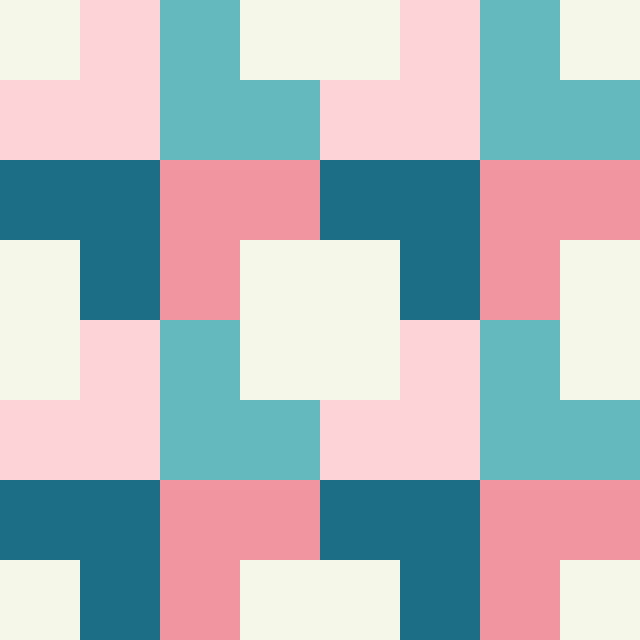
Reproduce this pattern procedurally as a Shadertoy shader.

```glsl
#define REPEATS 2.0
#define SQUARE_HALF 0.25
#define CREAM vec3(0.96, 0.97, 0.91)
#define CORAL vec3(0.94, 0.58, 0.63)
#define BLUSH vec3(0.99, 0.83, 0.84)
#define AQUA vec3(0.40, 0.72, 0.75)
#define TEAL vec3(0.11, 0.43, 0.53)

// Coverage of a pixel by the region where the distance is positive
vec2 coverage(vec2 dist, vec2 pixel) {
    return clamp(dist / pixel + 0.5, 0.0, 1.0);
}

void mainImage(out vec4 fragColor, in vec2 fragCoord) {
    vec2 pixel = REPEATS / iResolution.xy;
    vec2 pos = fragCoord * pixel;

    // Checker of four colours: x is the right half, y the upper half
    vec2 halfDist = 0.25 - abs(fract(pos + 0.25) - 0.5);
    vec2 side = coverage(halfDist, pixel);
    vec3 lower = mix(AQUA, BLUSH, side.x);
    vec3 upper = mix(CORAL, TEAL, side.x);
    vec3 color = mix(lower, upper, side.y);

    // Cream square centred where the four colours meet
    vec2 fromCentre = abs(fract(pos + 0.5) - 0.5);
    vec2 inside = coverage(SQUARE_HALF - fromCentre, pixel);
    color = mix(color, CREAM, inside.x * inside.y);

    fragColor = vec4(color, 1.0);
}
```
